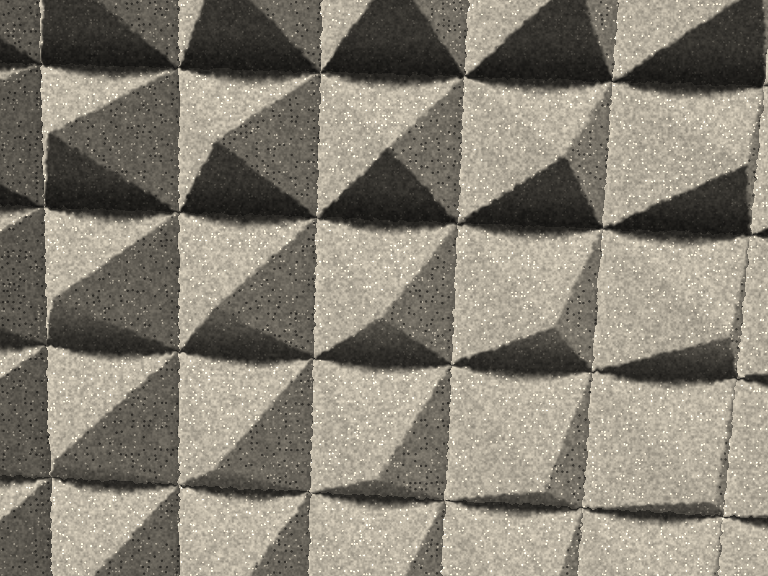
Write a WebGL 2 fragment shader that draws this pattern.

```glsl
#version 300 es
precision highp float;
// Acoustic foam: a grid of square pyramids under slanting light.
// A gentle perspective warp finds the cell; each apex leans with its column and
// row, four wedges shade its faces, then shadows and porous grain are added.
uniform vec2 u_resolution;
out vec4 outColor;

const float PI = 3.14159265;
const vec3 FOAM_TINT = vec3(1.0, 0.955, 0.865);

float hash(vec2 p) {
  vec3 q = fract(vec3(p.xyx) * vec3(0.1031, 0.1030, 0.0973));
  q += dot(q, q.yzx + 33.33);
  return fract((q.x + q.y) * q.z);
}

float valueNoise(vec2 p) {
  vec2 i = floor(p), f = fract(p);
  f = f * f * (3.0 - 2.0 * f);
  return mix(mix(hash(i), hash(i + vec2(1, 0)), f.x),
             mix(hash(i + vec2(0, 1)), hash(i + vec2(1, 1)), f.x), f.y);
}

// Soft round spots scattered one per cell; density is the share of cells used.
float spots(vec2 p, float density, float radius) {
  vec2 cell = floor(p);
  vec2 center = 0.3 + 0.4 * vec2(hash(cell + 17.0), hash(cell + 43.0));
  float used = step(1.0 - density, hash(cell + 71.0));
  return used * (1.0 - smoothstep(radius * 0.4, radius, length(fract(p) - center)));
}

// Canvas (4 by 3 units, y down) to grid coordinates; integers are the valleys.
vec2 gridCoords(vec2 p) {
  float u = (p.x - 0.932) / (0.773 - 0.0238 * p.y);
  float v = p.y - 0.354 - (p.x - 0.932) * (0.03 + 0.0115 * (p.y - 0.365));
  return vec2(1.0 + u * (1.05 - 0.0125 * u), v * (1.309 + 0.0332 * v));
}

float cross2(vec2 a, vec2 b) { return a.x * b.y - a.y * b.x; }

// Soft mask of the wedge running clockwise from one ray to the next.
float wedge(vec2 p, vec2 from, vec2 to, float soft) {
  return smoothstep(-soft, soft, cross2(normalize(from), p))
       * smoothstep(-soft, soft, cross2(p, normalize(to)));
}

// Masks of the top, right, front and left faces around the apex.
vec4 faceMasks(vec2 f, vec2 apex, float soft) {
  vec2 tl = -apex, tr = vec2(1, 0) - apex, br = vec2(1) - apex, bl = vec2(0, 1) - apex;
  vec2 p = f - apex;
  vec4 m = vec4(wedge(p, tl, tr, soft), wedge(p, tr, br, soft),
                wedge(p, br, bl, soft), wedge(p, bl, tl, soft));
  return m / max(dot(m, vec4(1)), 0.001);
}

// Brightness of the four faces for a given column and row.
vec4 faceLevels(vec2 id, vec2 f) {
  float row = max(id.y, 0.0);
  float front = 0.19 + 0.11 * pow(row, 1.5);
  front *= 1.12 - 0.55 * smoothstep(0.72, 1.0, f.y);
  float right = 0.385 + 0.03 * clamp(id.x, -1.0, 4.0);
  return vec4(0.76 - 0.06 * f.y, right, front, 0.71 - 0.05 * f.x);
}

// Contact shadow below a valley, pinched at the corners.
float valleyShadow(vec2 f) {
  float depth = 0.085 * sin(PI * f.x);
  return 1.0 - smoothstep(depth * 0.3, depth * 1.3 + 0.012, f.y);
}

void main() {
  vec2 uv = gl_FragCoord.xy / u_resolution;
  vec2 p = vec2(uv.x * 4.0, (1.0 - uv.y) * 3.0);

  // Slightly ragged foam edges
  vec2 ragged = vec2(valueNoise(p * 45.0), valueNoise(p * 45.0 + 90.0)) - 0.5;
  vec2 g = gridCoords(p + 0.018 * ragged);
  vec2 id = floor(g), f = fract(g);

  // Leaning apex and its shaded faces
  vec2 apex = vec2(0.05 + 0.22 * id.x, 0.5 + 0.19 * id.y + 0.012 * (id.x - 2.0));
  vec4 faces = faceMasks(f, apex, 0.016);
  float level = dot(faces, faceLevels(id, f));

  // Lit valley sides and dark creases
  level += 0.07 * exp(-f.x * 28.0) * (1.0 - faces.z);
  level *= 1.0 - 0.14 * exp((f.x - 1.0) * 30.0);
  level = mix(level, 0.11, 0.92 * valleyShadow(f));

  // Porous grain, pits on the side faces and bright glints
  float grain = 0.55 * valueNoise(p * 66.0) + 0.45 * valueNoise(p * 118.0 + 31.0) - 0.5;
  level += grain * (0.05 + 0.36 * level);
  float pits = spots(p * 34.0, 0.3, 0.3);
  level *= 1.0 - pits * (0.08 + 0.42 * faces.y);
  float glints = spots(p * 62.0 + 9.0, 0.11, 0.42);
  level += glints * (0.06 + 0.28 * smoothstep(0.12, 0.6, level));

  outColor = vec4(clamp(level * FOAM_TINT, 0.0, 1.0), 1.0);
}
```
